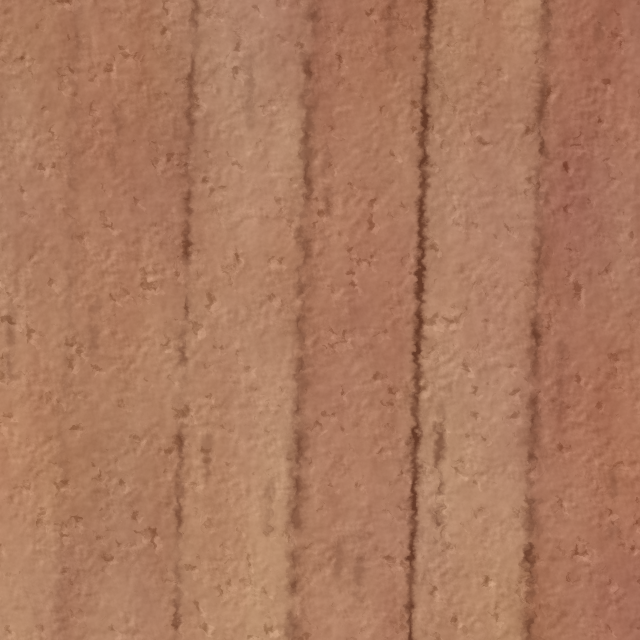
This texture is drawn by a three.js fragment shader. Its source:

```glsl
// Weathered reddish-tan wooden boards with ragged, slightly leaning upright seams.
// Board tones are blended side by side, clouded with stretched noise, cut by
// broken dark seams and short cracks, then given a fine embossed surface grain.
#define BOARD_PITCH 0.183
#define FIRST_SEAM 0.106
#define LEAN 0.030
#define RAGGEDNESS 0.016
#define CLOUD_AMOUNT 0.55
#define STREAK_AMOUNT 0.5
#define GRAIN_SCALE 105.0
#define GRAIN_AMOUNT 0.105
#define DARK_WOOD vec3(0.605, 0.395, 0.305)
#define LIGHT_WOOD vec3(0.737, 0.565, 0.448)
#define SEAM_COLOR vec3(0.37, 0.20, 0.13)
#define CRACK_COUNT 14

varying vec2 vUv;

float hash(vec2 p) {
  vec3 q = fract(vec3(p.xyx) * 0.1031);
  q += dot(q, q.yzx + 33.33);
  return fract((q.x + q.y) * q.z);
}

float noise(vec2 p) {
  vec2 i = floor(p), f = fract(p);
  f = f * f * (3.0 - 2.0 * f);
  return mix(mix(hash(i), hash(i + vec2(1.0, 0.0)), f.x),
             mix(hash(i + vec2(0.0, 1.0)), hash(i + vec2(1.0, 1.0)), f.x), f.y);
}

float fbm(vec2 p) {
  float sum = 0.0, amp = 0.533;
  for (int i = 0; i < 4; i++) {
    sum += amp * noise(p);
    p = mat2(1.6, 1.2, -1.2, 1.6) * p + 17.3;
    amp *= 0.5;
  }
  return sum;
}

// x: lightness, y: redness of one board
vec2 boardTone(float k) {
  if (k < 0.5) return vec2(0.64, 0.1);
  if (k < 1.5) return vec2(0.57, 0.0);
  if (k < 2.5) return vec2(0.74, 0.0);
  if (k < 3.5) return vec2(0.46, 0.8);
  if (k < 4.5) return vec2(0.70, 0.0);
  return vec2(0.37, 1.0);
}

// x: core depth, y: core half width, z: depth of the soft shade around it
vec3 seamShape(float k) {
  if (k < 0.5) return vec3(0.14, 0.008, 0.05);
  if (k < 1.5) return vec3(0.42, 0.0060, 0.08);
  if (k < 2.5) return vec3(0.38, 0.0115, 0.14);
  if (k < 3.5) return vec3(0.85, 0.0062, 0.14);
  return vec3(0.42, 0.0085, 0.18);
}

float bell(float d, float width) {
  return exp(-d * d / (width * width));
}

// Short upright crack with tapering ends
float crack(vec2 p, vec2 center, float halfLength, float width) {
  vec2 d = p - center;
  d.x -= LEAN * d.y;
  return bell(d.x, width) * (1.0 - smoothstep(0.5, 1.0, abs(d.y) / halfLength));
}

void main() {
  // Small warp that frays every edge
  vec2 fray = vec2(fbm(vUv * vec2(85.0, 110.0)), fbm(vUv * 95.0 + 41.0)) - 0.5;
  vec2 p = vUv + RAGGEDNESS * fray;
  float across = p.x - LEAN * (p.y - 0.5) + 0.004 * (noise(vec2(3.0, p.y * 5.0)) - 0.5);

  // Boards and the seams between them
  vec2 tone = boardTone(0.0);
  float seams = 0.0;
  for (int i = 0; i < 5; i++) {
    float k = float(i);
    float d = across - FIRST_SEAM - BOARD_PITCH * k;
    vec3 shape = seamShape(k);
    tone = mix(tone, boardTone(k + 1.0), smoothstep(-0.016, 0.016, d));
    float wear = smoothstep(0.25, 0.7, fbm(vec2(k * 9.0 + p.x * 60.0, p.y * 38.0)));
    wear = mix(wear, 1.0, 0.55 * smoothstep(0.4, 0.8, shape.x));
    float chips = smoothstep(0.5, 0.72, fbm(p * vec2(75.0, 42.0) + k * 7.0));
    float shade = exp(-abs(d) / (d > 0.0 ? 0.022 : 0.016));
    float depth = shape.x * wear * bell(d, shape.y);
    seams = max(seams, depth + shape.z * shade * (0.7 + 1.4 * chips));
  }

  // Scattered short cracks, with one deeper split beside the main seam
  float cracks = 0.55 * crack(p, vec2(0.684, 0.25), 0.14, 0.0085);
  for (int i = 0; i < CRACK_COUNT; i++) {
    vec2 id = vec2(float(i) * 3.7 + 1.0, 8.0);
    vec2 center = vec2(hash(id), hash(id + 20.0));
    float halfLength = mix(0.03, 0.12, hash(id + 40.0));
    cracks = max(cracks, 0.24 * crack(p, center, halfLength, 0.010));
  }
  cracks *= smoothstep(0.25, 0.65, fbm(p * vec2(75.0, 42.0)));

  // Broad stains and upright streaks
  float clouds = fbm(p * vec2(7.0, 4.0) + 5.0) - 0.5;
  float streaks = fbm(vec2(across * 34.0, p.y * 5.0) + 60.0) - 0.5;
  float light = tone.x + CLOUD_AMOUNT * clouds + STREAK_AMOUNT * streaks + 0.22 * (0.5 - p.y);
  vec3 color = mix(DARK_WOOD, LIGHT_WOOD, clamp(light, -0.1, 1.1));
  float blush = tone.y * 0.6 + 1.6 * (fbm(p * vec2(6.0, 3.5) + 90.0) - 0.5);
  color += blush * vec3(0.011, -0.011, -0.005);
  float ochre = fbm(p * vec2(5.0, 3.0) + 130.0) - 0.5 + 0.25 * (0.5 - p.y);
  color += ochre * vec3(0.015, 0.004, -0.045);

  // Surface grain lit from the upper left, rougher in patches
  vec2 g = vUv * GRAIN_SCALE;
  float relief = fbm(g) - fbm(g + vec2(-0.5, 0.45));
  float rough = mix(0.55, 1.4, smoothstep(0.35, 0.7, fbm(vUv * 30.0 + 8.0)));
  color += GRAIN_AMOUNT * rough * relief;
  color += 0.07 * (fbm(g * 0.65 + 70.0) - 0.5);

  // Sparse dark pits, each with a pale rim on its lower right
  vec2 pit = p * vec2(62.0, 54.0) + 23.0;
  float pitDark = smoothstep(0.66, 0.84, fbm(pit));
  float pitRim = smoothstep(0.66, 0.84, fbm(pit + vec2(-0.5, 0.5)));
  color += 0.06 * pitRim - 0.10 * pitDark;

  color = mix(color, SEAM_COLOR, clamp(max(seams, cracks), 0.0, 0.88));
  gl_FragColor = vec4(color, 1.0);
}
```
